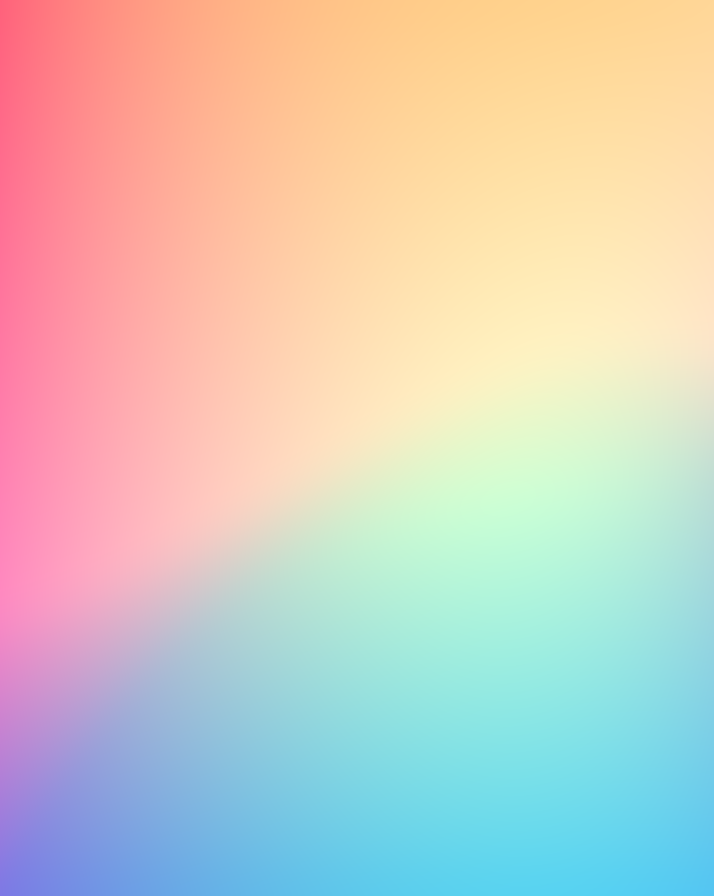
Reproduce this background procedurally as a WebGL 1 fragment shader.

```glsl
precision highp float;

uniform vec2 u_resolution;

#define WARM_CREST 0.0, 0.435, 0.575, 0.62
#define BLUR_RADIUS 0.028
#define BLUR_STEPS 7
#define MIN_SPAN 0.001

// Cubic through four stops at x = 0, 1/3, 2/3 and 1.
vec4 cubicStops(vec4 a, vec4 b, vec4 c, vec4 d, float x) {
  float t = 3.0 * x;
  float t1 = t - 1.0;
  float t2 = t - 2.0;
  float t3 = t - 3.0;
  return -a * t1 * t2 * t3 / 6.0 + b * t * t2 * t3 / 2.0
       - c * t * t1 * t3 / 2.0 + d * t * t1 * t2 / 6.0;
}

// Share of the way from one height to another.
float rise(float low, float high, float y) {
  return clamp((y - low) / max(high - low, MIN_SPAN), 0.0, 1.0);
}

// Stack four colour bands; alpha holds the height of each band.
vec3 blendBands(vec4 bottom, vec4 cool, vec4 warm, vec4 top, float y) {
  vec3 color = mix(bottom.rgb, cool.rgb, rise(bottom.a, cool.a, y));
  color = mix(color, warm.rgb, rise(cool.a, warm.a, y));
  return mix(color, top.rgb, rise(warm.a, top.a, y));
}

void main() {
  vec2 uv = gl_FragCoord.xy / u_resolution;

  // Violet to sky blue along the lower edge.
  vec4 bottom = cubicStops(
    vec4(0.48, 0.47, 0.90, 0.0), vec4(0.38, 0.71, 0.91, 0.0),
    vec4(0.34, 0.82, 0.94, 0.0), vec4(0.32, 0.77, 0.95, 0.0), uv.x);

  // Periwinkle, sage and mint along the cool crest.
  vec4 cool = cubicStops(
    vec4(0.48, 0.47, 0.90, 0.0), vec4(0.72, 0.83, 0.82, 0.325),
    vec4(0.80, 1.00, 0.83, 0.435), vec4(0.75, 0.87, 0.83, 0.47), uv.x);

  // Pink, peach and cream along the warm crest.
  vec4 warm = cubicStops(
    vec4(1.00, 0.54, 0.76, 0.32), vec4(1.00, 0.82, 0.76, 0.435),
    vec4(1.00, 0.945, 0.76, 0.575), vec4(1.00, 0.90, 0.79, 0.62), uv.x);

  // Coral to apricot along the upper edge.
  vec4 top = cubicStops(
    vec4(1.00, 0.38, 0.48, 1.0), vec4(1.00, 0.70, 0.52, 1.0),
    vec4(1.00, 0.81, 0.54, 1.0), vec4(1.00, 0.84, 0.59, 1.0), uv.x);

  // Average nearby heights to soften the creases.
  vec3 color = vec3(0.0);
  for (int i = 0; i < BLUR_STEPS; i++) {
    float offset = 2.0 * float(i) / float(BLUR_STEPS - 1) - 1.0;
    color += blendBands(bottom, cool, warm, top, uv.y + offset * BLUR_RADIUS);
  }

  gl_FragColor = vec4(clamp(color / float(BLUR_STEPS), 0.0, 1.0), 1.0);
}
```
